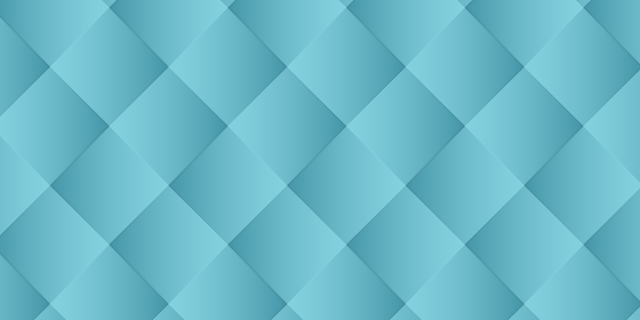
Write a Shadertoy shader that draws this pattern.

```glsl
// Quilted lattice of teal diamonds, shaded sideways with soft dark seams.

// All lengths are fractions of the canvas height
const float HALF_DIAGONAL = 0.1852;
const vec2 FIRST_CENTER = vec2(0.3415, 0.7910);
const vec3 LIGHT = vec3(0.512, 0.815, 0.870);
const vec3 DARK = vec3(0.265, 0.585, 0.655);
const float SHADE_CURVE = 1.5;
const float SEAM_WIDTH = 0.0055;
const float SEAM_SHADOW = 0.13;
const float SEAM_GLOW = 0.025;
const float SOFTNESS = 0.0045;
const int SAMPLES = 4;

vec3 diamondColor(vec2 point) {
    // Nearest diamond centre, found on the grid turned by 45 degrees
    vec2 q = (point - FIRST_CENTER) / HALF_DIAGONAL;
    vec2 cell = round(0.5 * vec2(q.x + q.y, q.x - q.y));
    vec2 center = vec2(cell.x + cell.y, cell.x - cell.y);
    vec2 local = q - center;

    // Gradient direction flips after every second row
    float direction = mod(center.y + 1.0, 4.0) < 1.5 ? -1.0 : 1.0;
    float across = clamp(0.5 + 0.5 * direction * local.x, 0.0, 1.0);
    float shade = 1.0 - pow(1.0 - across, SHADE_CURVE);
    vec3 color = mix(DARK, LIGHT, shade);

    // Seam: shadow beside the dark corner, faint glow beside the light one
    float edge = (1.0 - abs(local.x) - abs(local.y)) * HALF_DIAGONAL / sqrt(2.0);
    float seam = 1.0 - smoothstep(0.0, SEAM_WIDTH, edge);
    float tone = mix(-SEAM_SHADOW, SEAM_GLOW, smoothstep(0.0, 0.75, across));
    return color * (1.0 + seam * tone);
}

void mainImage(out vec4 fragColor, in vec2 fragCoord) {
    vec2 point = fragCoord / iResolution.y;
    float span = max(SOFTNESS, 1.0 / iResolution.y);

    // Average a small square of samples to smooth the edges
    vec3 sum = vec3(0.0);
    for (int j = 0; j < SAMPLES; j++) {
        for (int i = 0; i < SAMPLES; i++) {
            vec2 offset = (vec2(i, j) + 0.5) / float(SAMPLES) - 0.5;
            sum += diamondColor(point + offset * span);
        }
    }
    fragColor = vec4(sum / float(SAMPLES * SAMPLES), 1.0);
}
```
